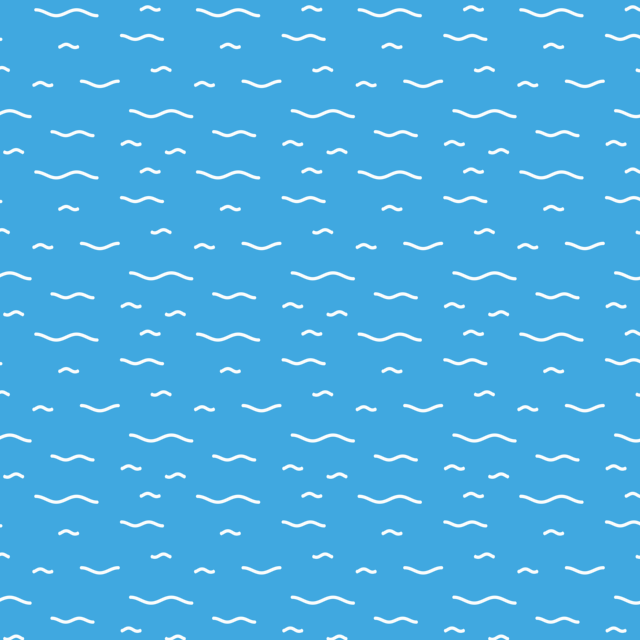
Give the GLSL for this pattern, as a three.js fragment shader.

```glsl
// Calm water: short white wavelets scattered over flat blue, in a repeating tile.
// Each wavelet is a round-capped stroke along a piece of a cosine; the point is
// folded to the nearest repeat of each stroke and the smallest distance is drawn.

varying vec2 vUv;

const float TAU = 6.2831853;
const float CANVAS = 768.0;               // layout units across the canvas
const vec2 TILE = vec2(194.0, 194.6);     // repeat size, just under four each way
const float HALF_STROKE = 1.95;
const float SOFTNESS = 1.0;               // half width of the smoothed edge

const vec3 WATER = vec3(0.25, 0.66, 0.88);
const vec3 FOAM = vec3(0.98, 0.99, 0.99);

// Wavelet shapes: half length, amplitude, cycles, phase of the first crest
const vec4 SWELL = vec4(36.6, 3.5, 1.5, 0.0);
const vec4 RIPPLE = vec4(24.5, 2.3, 1.5, 0.0);
const vec4 DIP = vec4(22.0, 3.1, 1.0, 0.0);
const vec4 CREST_LEFT = vec4(10.6, 1.9, 1.0, 0.36);
const vec4 CREST_RIGHT = vec4(10.6, 1.9, 1.0, 0.64);

// Distance to the nearest repeat of a wavelet; its centre is measured
// rightward and downward from the top left corner of the tile
float wavelet(vec2 p, vec2 centre, vec4 shape) {
  vec2 d = p - centre;
  d -= TILE * floor(d / TILE + 0.5);
  float x = clamp(d.x, -shape.x, shape.x);
  float t = 0.5 + 0.5 * x / shape.x;
  float angle = TAU * (shape.z * t - shape.w);
  float height = shape.y * cos(angle);
  float slope = shape.y * sin(angle) * TAU * shape.z / (2.0 * shape.x);
  // Dividing by the slope length keeps the stroke width even
  float across = (d.y + height) * inversesqrt(1.0 + slope * slope);
  return length(vec2(d.x - x, across));
}

// Distance to the closest of all wavelets in the tile
float wavelets(vec2 p) {
  // Long and medium waves
  float d = wavelet(p, vec2(79.7, 15.3), SWELL);
  d = min(d, wavelet(p, vec2(193.4, 136.4), SWELL));
  d = min(d, wavelet(p, vec2(170.4, 44.9), RIPPLE));
  d = min(d, wavelet(p, vec2(87.0, 160.4), RIPPLE));
  d = min(d, wavelet(p, vec2(119.8, 100.6), DIP));
  // Small curls
  d = min(d, wavelet(p, vec2(180.2, 10.2), CREST_LEFT));
  d = min(d, wavelet(p, vec2(82.4, 55.1), CREST_LEFT));
  d = min(d, wavelet(p, vec2(51.4, 100.9), CREST_LEFT));
  d = min(d, wavelet(p, vec2(157.3, 171.8), CREST_LEFT));
  d = min(d, wavelet(p, vec2(193.3, 83.0), CREST_RIGHT));
  d = min(d, wavelet(p, vec2(210.4, 181.5), CREST_RIGHT));
  return d;
}

void main() {
  // Layout space runs down from the top edge
  vec2 p = vec2(vUv.x, 1.0 - vUv.y) * CANVAS;
  float ink = 1.0 - smoothstep(HALF_STROKE - SOFTNESS, HALF_STROKE + SOFTNESS, wavelets(p));
  gl_FragColor = vec4(mix(WATER, FOAM, ink), 1.0);
}
```
